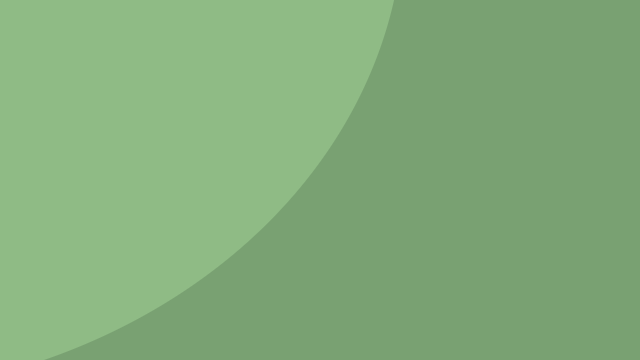
A WebGL 2 fragment shader for this background:

```glsl
#version 300 es
precision highp float;

uniform vec2 u_resolution;
out vec4 fragColor;

// Lengths are in canvas heights, origin at the lower left
#define DISC_CENTER vec2(-0.497, 1.2495)
#define DISC_RADII vec2(1.6194, 1.3523)
#define LIGHT_GREEN vec3(0.559, 0.734, 0.522)
#define DARK_GREEN vec3(0.476, 0.633, 0.447)

// First-order signed distance to an ellipse, negative inside
float ellipseDistance(vec2 p, vec2 radii) {
    float level = length(p / radii);
    float slope = length(p / (radii * radii));
    return level * (level - 1.0) / max(slope, 1e-4);
}

void main() {
    vec2 p = gl_FragCoord.xy / u_resolution.y;
    float pixel = 1.0 / u_resolution.y;

    // Large disc over a flat ground, with a one-pixel soft edge
    float edge = ellipseDistance(p - DISC_CENTER, DISC_RADII);
    float disc = clamp(0.5 - edge / pixel, 0.0, 1.0);

    fragColor = vec4(mix(DARK_GREEN, LIGHT_GREEN, disc), 1.0);
}
```
